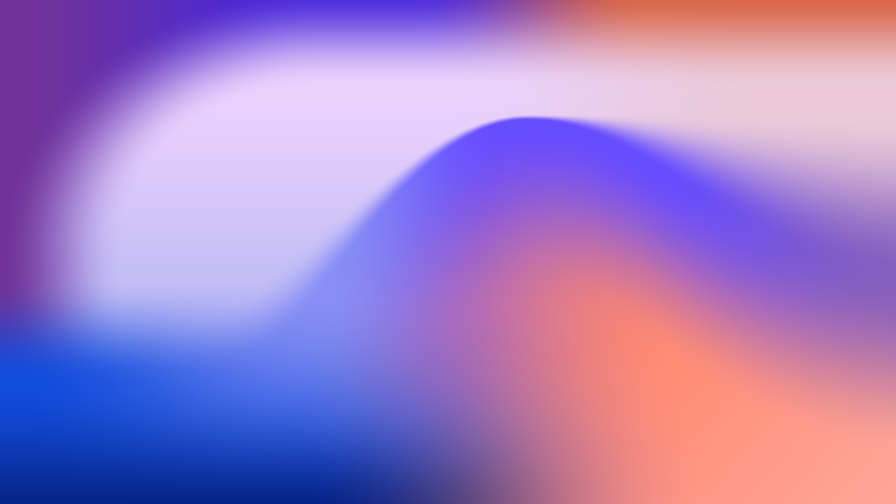
This background is drawn by a WebGL 1 fragment shader. Its source:

```glsl
precision highp float;
// Soft gradient backdrop: a violet-to-coral hill under a pale lilac sky, with
// a blue floor at the left. The ridge is a two-sided Gaussian bump whose
// edge is crisp at the crest and blurs away from it; the rest is blended ramps.

uniform vec2 u_resolution;

const float CREST_X = 0.59;
const float CREST_Y = 0.766;

// Height of the hill outline; the left flank is steeper than the right.
float ridgeHeight(float x) {
  float dx = x - CREST_X;
  vec2 flank = dx < 0.0 ? vec2(0.80, 8.25) : vec2(0.33, 16.0);
  return CREST_Y - flank.x * (1.0 - exp(-flank.y * dx * dx));
}

// Lilac glow with a rounded left shoulder over a purple-indigo-orange rim.
vec3 skyColor(vec2 p) {
  vec3 rim = mix(vec3(0.44, 0.20, 0.60), vec3(0.28, 0.15, 0.86), smoothstep(0.0, 0.35, p.x));
  rim = mix(rim, vec3(0.85, 0.38, 0.25), smoothstep(0.46, 0.72, p.x));

  vec3 lilac = mix(vec3(0.74, 0.73, 0.96), vec3(0.92, 0.82, 0.99), smoothstep(0.33, 0.85, p.y));
  lilac = mix(lilac, vec3(0.92, 0.79, 0.85), smoothstep(0.5, 0.85, p.x));

  vec2 shoulder = max(vec2(0.36 - p.x, p.y - 0.5), 0.0) / vec2(0.30, 0.44);
  return mix(lilac, rim, smoothstep(0.74, 1.20, length(shoulder)));
}

// Blue floor rising into periwinkle and violet, warmed to coral at the right.
vec3 groundColor(vec2 p, float depth) {
  vec3 blue = mix(vec3(0.01, 0.10, 0.45), vec3(0.07, 0.30, 0.86), smoothstep(-0.1, 0.25, p.y));
  vec3 crest = mix(vec3(0.53, 0.56, 0.96), vec3(0.40, 0.30, 1.0), smoothstep(0.36, 0.56, p.x));
  crest = mix(crest, vec3(0.52, 0.37, 0.75), smoothstep(0.72, 1.0, p.x));

  float lift = smoothstep(0.0, 0.42, p.y) * smoothstep(0.02, 0.35, p.x);
  lift = mix(lift, 1.0, smoothstep(0.5, 0.85, p.x));

  vec3 coral = mix(vec3(1.0, 0.53, 0.43), vec3(1.0, 0.67, 0.62),
                   smoothstep(0.65, 1.35, p.x + 0.5 * (0.4 - p.y)));
  float lean = 0.04 * (1.0 - smoothstep(0.0, 0.3, p.y));
  float warmth = smoothstep(0.30, 0.76, p.x - lean) * smoothstep(0.0, 0.38, depth);
  return mix(mix(blue, crest, lift), coral, warmth);
}

void main() {
  vec2 p = gl_FragCoord.xy / u_resolution;
  float ridge = ridgeHeight(p.x);
  float dx = p.x - CREST_X;

  // Blur straddles the left flank, but spreads only upward on the right.
  float above = 0.007 + (dx < 0.0 ? dx * dx : CREST_Y - ridge);
  float below = 0.004 + (dx < 0.0 ? dx * dx : 0.0);
  float hill = 1.0 - smoothstep(ridge - below, ridge + above, p.y);
  float bank = 1.0 - smoothstep(0.24, 0.45, p.y);
  float ground = 1.0 - (1.0 - hill) * (1.0 - bank);

  vec3 color = mix(skyColor(p), groundColor(p, ridge - p.y), ground);
  // The bank lies left of the hill, where depth below the ridge is negative.
  gl_FragColor = vec4(color, 1.0);
}
```
